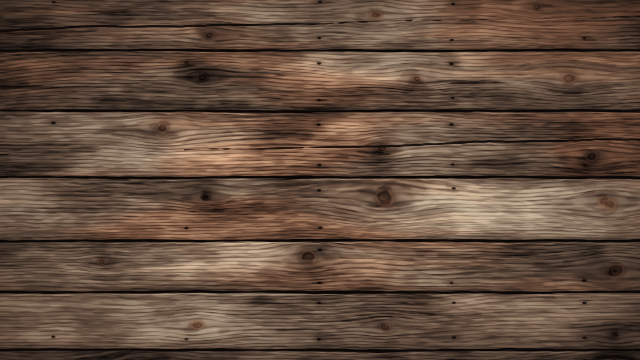
Reproduce this texture procedurally as a WebGL 2 fragment shader.

```glsl
#version 300 es
precision highp float;
// Weathered horizontal boards: seven rows with dark gaps, knots, nails and splits.
// Smooth cellular noise, stretched along each board, makes the fibres; layered
// sines bend the grain, and every knot spreads the grain lines around itself.

uniform vec2 u_resolution;
out vec4 fragColor;

#define PITCH 0.1664      // board height, in canvas heights
#define FIRST_GAP 0.028   // height of the lowest gap
#define GAP 0.0036        // half width of a gap
#define GRAIN 98.0        // growth lines per canvas height
#define NAIL_STEP 0.2075  // nail column spacing, in canvas widths
#define BASE_TONE 0.53
#define VIGNETTE 0.60
#define DARK vec3(0.06, 0.040, 0.035)
#define MID vec3(0.40, 0.307, 0.253)
#define LIGHT vec3(0.74, 0.645, 0.555)
#define RUST vec3(1.07, 0.95, 0.86)
#define GREY vec3(0.98, 1.01, 1.0)

float hash(vec2 p) {
  vec3 q = fract(p.xyx * 0.1031);
  q += dot(q, q.yzx + 33.33);
  return fract((q.x + q.y) * q.z);
}

// Cellular noise with soft borders: random cell values blended by distance
float cells(vec2 p) {
  vec2 home = floor(p);
  float sum = 0.0, total = 0.0001;
  for (int j = -1; j <= 1; j++)
    for (int i = -1; i <= 1; i++) {
      vec2 id = home + vec2(i, j);
      vec2 d = id + vec2(hash(id), hash(id + 71.0)) - p;
      float w = exp(-6.0 * dot(d, d));
      sum += w * hash(id + 137.0);
      total += w;
    }
  return sum / total;
}

float sway(float x, float seed) {
  return 0.5 * sin(x * 2.3 + seed) + 0.3 * sin(x * 5.1 + seed * 1.7)
       + 0.2 * sin(x * 11.7 + seed * 2.9);
}

// Height of gap k, slightly uneven from board to board
float gapHeight(float k) {
  return FIRST_GAP + PITCH * k - 0.032 * exp(-(k - 2.3) * (k - 2.3));
}

float gapEdge(float k, float x) {
  return gapHeight(k) + 0.0018 * sway(x * 2.0, k * 5.0);
}

vec3 woodColour(float tone) {
  float t = clamp((tone - 0.06) / 0.34, 0.0, 2.2);
  return t < 1.0 ? mix(DARK, MID, t) : mix(MID, LIGHT, t - 1.0);
}

void main() {
  float px = 1.0 / u_resolution.y;
  float width = u_resolution.x * px;
  vec2 p = gl_FragCoord.xy * px;

  // Board under this point
  float row = 0.0;
  for (int k = 0; k < 6; k++) row += step(gapEdge(float(k), p.x), p.y);
  float low = gapEdge(row - 1.0, p.x), high = gapEdge(row, p.x);
  float tall = high - low, rel = (p.y - low) / tall;
  vec2 shift = vec2(17.3, 5.7) * row;

  // Knots part the grain and leave a ringed core in a wide dark stain
  vec2 g = p + vec2(0.0, 0.008 * sway(p.x * 1.3, row * 7.0));
  float rough = cells(p * 45.0) - 0.5;
  float knot = 0.0, halo = 0.0, rings = 0.0;
  for (int j = 0; j < 3; j++) {
    vec2 key = vec2(j, row) + 3.0;
    float size = mix(0.010, 0.028, pow(hash(key + 9.0), 1.3));
    vec2 centre = vec2((0.24 + 0.33 * float(j) + 0.18 * (hash(key) - 0.5)) * width,
      mix(gapHeight(row - 1.0), gapHeight(row), 0.25 + 0.5 * hash(key + 31.0)));
    vec2 d = (p - centre) / size;
    vec2 lens = d * vec2(0.5, 1.0);
    g.y -= (p.y - centre.y) * 0.7 * exp(-0.14 * dot(lens, lens));
    float r = length(d * vec2(0.75, 1.0)) + 0.6 * rough;
    float core = 1.0 - smoothstep(0.5, 1.3, r);
    knot = max(knot, core);
    rings += core * sin(r * 11.0);
    vec2 spread = (p - centre) / vec2(0.050, 0.060);
    halo += exp(-dot(spread, spread)) * hash(key + 57.0) + 0.7 * exp(-1.5 * r * r);
  }

  // Grain from broad stains down to single fibres
  float drift = cells(vec2(g.x * 1.5, g.y * 10.0) + shift);
  float streak = cells(vec2(g.x * 3.0, g.y * 60.0) + shift);
  float fibre = cells(vec2(g.x * 9.0, g.y * 150.0) + shift);
  float hair = cells(vec2(g.x * 34.0, g.y * 240.0) + shift);
  float stain = cells(p * vec2(2.6, 7.0) + shift);
  float mottle = cells(p * vec2(9.0, 20.0) + shift);
  float phase = g.y * GRAIN + 3.0 * drift + 0.4 * streak + 0.3 * sway(p.x * 4.0, row);
  float lines = pow(0.5 + 0.5 * sin(6.2832 * phase), 3.0);
  lines = mix(lines, 0.31, smoothstep(0.35, 0.65, fwidth(phase)));
  float checks = cells(vec2(g.x * 4.5, g.y * 110.0) + shift + 60.0);
  checks = (1.0 - smoothstep(0.08, 0.17, checks)) * smoothstep(0.3, 0.6, 1.0 - stain);

  float tone = BASE_TONE + 0.08 * (hash(vec2(row, 4.0)) - 0.5);
  tone += 0.40 * (stain - 0.5) + 0.22 * (mottle - 0.5) + 0.15 * (streak - 0.5);
  tone += 0.17 * (fibre - 0.5) + 0.20 * (hair - 0.5);
  tone -= (lines - 0.31) * mix(0.08, 0.22, mottle) * (1.0 - knot) + 0.14 * checks;
  tone -= 0.20 * halo + 0.03 * knot - 0.06 * rings;

  // Nails: a pair on each board, most regular in the two middle columns
  float along = (p.x / width - 0.5) / NAIL_STEP;
  float column = floor(along + 0.5);
  vec2 nail = vec2((along - column) * NAIL_STEP * width, (abs(rel - 0.5) - 0.3) * tall);
  float chance = hash(vec2(column + 8.0, row + step(0.5, rel) * 20.0));
  nail += 0.008 * (vec2(chance, fract(chance * 7.0)) - 0.5);
  float head = length(nail * vec2(0.6, 1.0)) + 0.0015 * rough;
  float present = step(abs(column - 0.5) < 1.0 ? 0.1 : 0.7, chance);
  tone -= present * 0.10 * exp(-head * head * 9000.0);
  tone *= 1.0 - 0.75 * present * (1.0 - smoothstep(0.0016, 0.0024 + px, head));

  // Long splits on alternate upper boards
  float splitY = mix(low, high, 0.46 + 0.13 * (p.x - 0.9)) + 0.004 * sway(p.x * 3.0, row);
  float splitHalf = 0.0014 * smoothstep(-0.5, 0.4, sway(p.x * 0.9, row + 1.0) + 0.5 * rough);
  float split = 1.0 - smoothstep(splitHalf, splitHalf + px, abs(p.y - splitY + 0.002 * rough));
  split *= step(3.5, row) * (1.0 - mod(row, 2.0)) * smoothstep(0.0, 0.001, splitHalf);
  tone *= 1.0 - 0.8 * split;

  // Worn pale upper lip, shadowed edges, and the vignette
  float edge = min(p.y - low, high - p.y);
  float lip = exp(-pow((high - p.y - 0.0070 + 0.003 * rough) / 0.0022, 2.0));
  tone += 0.28 * lip * smoothstep(0.35, 0.7, cells(vec2(p.x * 9.0, row * 3.0)));
  tone *= 1.0 - 0.35 * exp(-edge * 80.0);
  vec2 q = 2.0 * gl_FragCoord.xy / u_resolution - 1.0;
  tone *= 1.0 - VIGNETTE * dot(q * q, vec2(0.5, 0.40));

  // Rust follows the grain and fades gently into grey
  float rust = 0.7 * cells(p * vec2(2.4, 6.0) + shift + 40.0) + 0.3 * streak;
  rust = smoothstep(0.25, 0.8, rust) * smoothstep(0.5, 2.6, row);
  vec3 colour = woodColour(tone) * mix(GREY, RUST, max(rust, 0.9 * knot));
  float ragged = cells(vec2(p.x * 28.0, row * 9.0)) - 0.5;
  float gapHalf = GAP * (0.9 + 0.3 * sway(p.x * 6.0, row) + 0.6 * ragged);
  float wood = smoothstep(gapHalf - 0.7 * px, gapHalf + 0.7 * px, edge);
  fragColor = vec4(mix(DARK * 0.6, colour, wood), 1.0);
}
```
